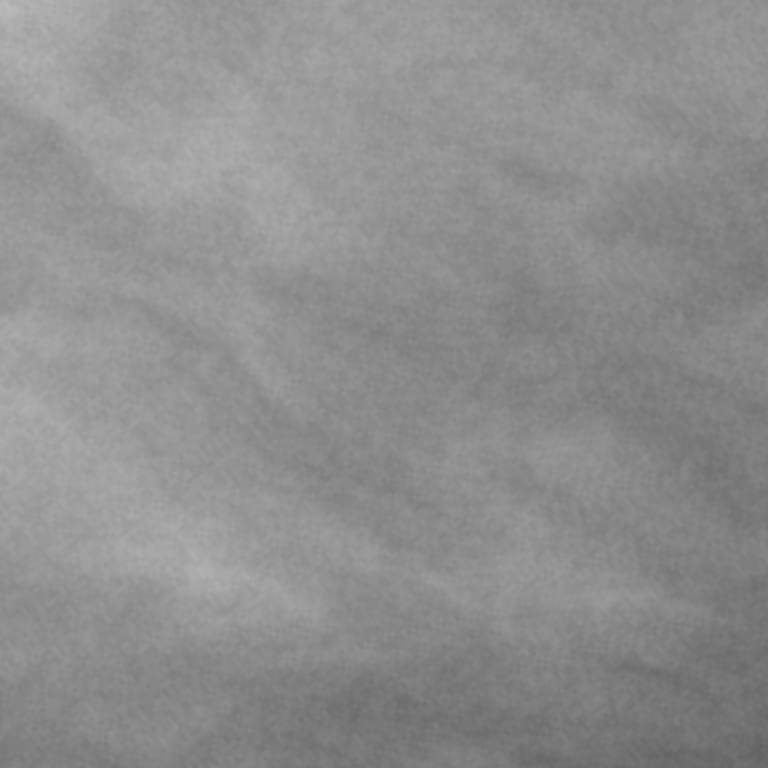
Reproduce this texture procedurally as a WebGL 2 fragment shader.

```glsl
#version 300 es
precision highp float;
// Soft grey haze with drifting cloud bands, faint curved wisps and fine grain.

uniform vec2 u_resolution;
out vec4 fragColor;

const float BASE_GREY = 0.556;
const vec2 LIGHT_SLOPE = vec2(-0.125, 0.085); // brighter towards the upper left
const float DRIFT_ANGLE = -0.36;              // bands fall to the right
const vec2 CLOUD_SCALE = vec2(2.5, 4.2);
const float CLOUD_CONTRAST = 0.30;
const float CLOUD_ROUGHNESS = 0.52;
const float WARP = 1.1;
const int WISP_COUNT = 11;
const float WISP_GAIN = 0.038;
const float WISP_MEAN = 0.35;
const float GRAIN_CELLS = 165.0;
const float GRAIN_GAIN = 0.040;
const float MOTTLE_CELLS = 70.0;
const float MOTTLE_GAIN = 0.024;

float hash(vec2 p) {
    return fract(sin(dot(p, vec2(127.1, 311.7))) * 43758.5453);
}

mat2 rotation(float angle) {
    float c = cos(angle), s = sin(angle);
    return mat2(c, s, -s, c);
}

float valueNoise(vec2 p) {
    vec2 cell = floor(p), f = fract(p);
    vec2 t = f * f * f * (f * (f * 6.0 - 15.0) + 10.0);
    float low = mix(hash(cell), hash(cell + vec2(1.0, 0.0)), t.x);
    float high = mix(hash(cell + vec2(0.0, 1.0)), hash(cell + 1.0), t.x);
    return mix(low, high, t.y);
}

// Layered noise, centred on zero
float fbm(vec2 p) {
    float sum = 0.0, gain = 0.5;
    for (int i = 0; i < 5; i++) {
        sum += gain * (valueNoise(p) - 0.5);
        p = rotation(0.5) * p * 2.03 + 17.3;
        gain *= CLOUD_ROUGHNESS;
    }
    return sum;
}

// Cloud bands stretched along the drift direction
float clouds(vec2 uv) {
    vec2 p = rotation(-DRIFT_ANGLE) * uv * CLOUD_SCALE + vec2(3.7, 8.2);
    vec2 offset = vec2(fbm(p + 5.1), fbm(p + 31.4));
    return fbm(p + WARP * offset);
}

// Scattered arched streaks, crisper on the upper side
float wisps(vec2 uv) {
    float sum = 0.0;
    for (int i = 0; i < WISP_COUNT; i++) {
        vec2 id = vec2(float(i), 4.7);
        vec2 centre = vec2(hash(id), (float(i) + hash(id + 2.3)) / float(WISP_COUNT));
        float angle = DRIFT_ANGLE + 0.5 * (hash(id + 5.9) - 0.4);
        vec2 q = rotation(-angle) * (uv - centre);
        float reach = mix(0.10, 0.26, hash(id + 9.1));
        float width = mix(0.016, 0.042, hash(id + 12.7));
        q.y += 0.7 * q.x * q.x + 0.08 * fbm(uv * 5.0 + id);
        float side = q.y > 0.0 ? width * 0.7 : width * 1.6;
        float strength = mix(0.4, 1.0, hash(id + 15.3));
        vec2 falloff = q / vec2(reach, side);
        sum += strength * exp(-dot(falloff, falloff));
    }
    return sum;
}

// Two turned layers of speckle, so that no grid shows
float grain(vec2 uv) {
    float fine = valueNoise(rotation(0.9) * uv * GRAIN_CELLS) - 0.5;
    float mottle = valueNoise(rotation(0.4) * uv * MOTTLE_CELLS) - 0.5;
    return GRAIN_GAIN * fine + MOTTLE_GAIN * mottle;
}

void main() {
    vec2 uv = gl_FragCoord.xy / u_resolution.y;
    float grey = BASE_GREY + dot(LIGHT_SLOPE, uv - 0.5);
    grey += CLOUD_CONTRAST * clouds(uv);
    grey += WISP_GAIN * (wisps(uv) - WISP_MEAN);
    grey += grain(uv);
    fragColor = vec4(vec3(clamp(grey, 0.0, 1.0)), 1.0);
}
```
